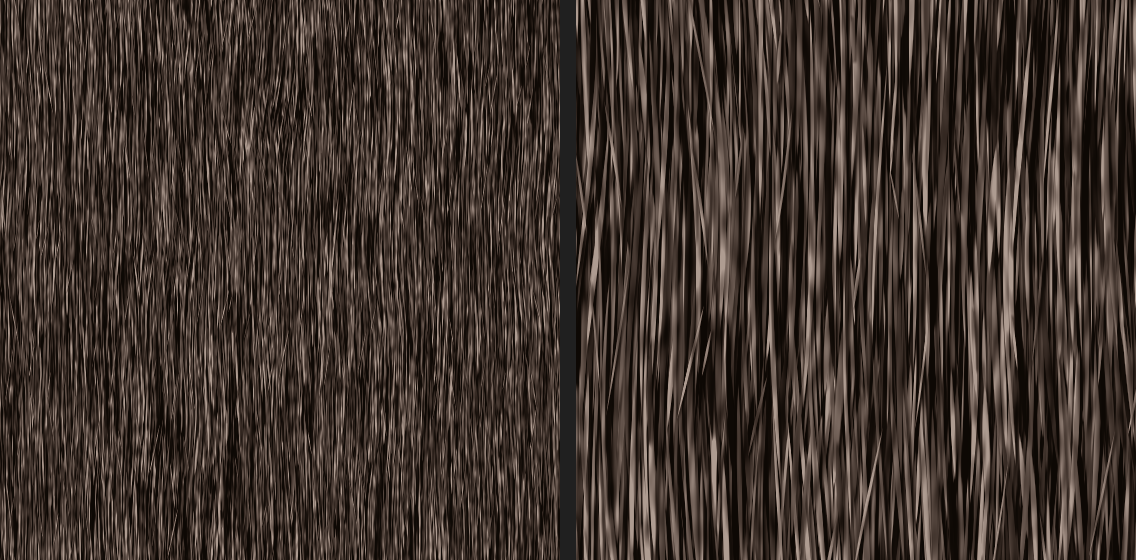
Left: the whole. Right: its middle third, enlarged.
Reproduce this texture procedurally as a WebGL 1 fragment shader.

```glsl
precision highp float;
// Coarse dark brown fur: layered, nearly vertical strands that tile in both directions.

uniform vec2 u_resolution;

const vec3 SHADOW_BROWN = vec3(0.05, 0.032, 0.016);
const vec3 TIP_BEIGE = vec3(0.60, 0.53, 0.49);
const vec3 WARMTH = vec3(1.0, 1.08, 1.1);
const vec2 FUR_GRID = vec2(128.0, 8.0);
const vec2 STRAY_GRID = vec2(40.0, 10.0);
const int FUR_LAYERS = 18;

vec4 hash4(vec2 p) {
  vec4 q = fract(p.xyxy * vec4(0.1031, 0.1030, 0.0973, 0.1099));
  q += dot(q, q.wzxy + 33.33);
  return fract((q.xxyz + q.yzzw) * q.zywx);
}

// Gradient noise wrapping after a whole number of cells
float cornerSlope(vec2 cell, vec2 offset, vec2 period, float seed) {
  vec2 gradient = hash4(mod(cell, period) + seed).xy * 2.0 - 1.0;
  return dot(gradient, offset);
}

float gradientNoise(vec2 uv, vec2 period, float seed) {
  vec2 p = uv * period;
  vec2 i = floor(p);
  vec2 f = p - i;
  vec2 w = f * f * f * (f * (f * 6.0 - 15.0) + 10.0);
  vec2 e = vec2(1.0, 0.0);
  float low = mix(cornerSlope(i, f, period, seed),
                  cornerSlope(i + e.xy, f - e.xy, period, seed), w.x);
  float high = mix(cornerSlope(i + e.yx, f - e.yx, period, seed),
                   cornerSlope(i + e.xx, f - e.xx, period, seed), w.x);
  return mix(low, high, w.y);
}

// Bends the coat sideways so that locks lean together
vec2 lean(vec2 uv, float amount, float seed) {
  return uv + vec2(amount * gradientNoise(uv, vec2(5.0, 3.0), seed), 0.0);
}

// Paints one pointed strand and its soft shadow over the tone below
float paintStrand(float tone, vec2 d, float tilt, float halfLength,
                  float halfWidth, float shade, float pixel) {
  float along = d.y / halfLength;
  float taper = max(1.0 - along * along, 0.0);
  float across = d.x - tilt * d.y;
  float width = halfWidth * taper;
  float ends = smoothstep(0.0, 0.4, taper);
  float halo = 1.0 - smoothstep(width, width + 0.0018, abs(across - 0.0008));
  float cover = clamp((width - abs(across)) / pixel + 0.5, 0.0, 1.0);
  float lit = shade * (0.95 - 0.15 * along - 0.12 * across / halfWidth);
  tone *= 1.0 - 0.42 * halo * ends;
  return mix(tone, lit, cover * ends);
}

// One strand per grid cell; neighbouring cells may reach into this one
float paintLayer(float tone, vec2 uv, vec2 grid, float layer, vec2 widths,
                 vec2 lengths, vec2 shades, float maxTilt, float pixel) {
  vec2 p = (uv + layer * vec2(0.371, 0.617)) * grid;
  vec2 home = floor(p);
  for (int x = -1; x <= 1; x++) {
    for (int y = -1; y <= 1; y++) {
      vec2 cell = home + vec2(float(x), float(y));
      vec2 id = mod(cell, grid) + vec2(131.0 * layer, 11.0);
      vec4 place = hash4(id);
      vec4 look = hash4(id + vec2(0.0, 53.0));
      vec2 d = (p - cell - place.xy) / grid;
      float halfLength = mix(lengths.x, lengths.y, look.x);
      float halfWidth = mix(widths.x, widths.y, look.y);
      float shade = mix(shades.x, shades.y, pow(look.z, 1.15));
      float tilt = (place.z * 2.0 - 1.0) * maxTilt;
      tone = paintStrand(tone, d, tilt, halfLength, halfWidth, shade, pixel);
    }
  }
  return tone;
}

void main() {
  vec2 uv = gl_FragCoord.xy / u_resolution;
  float pixel = 1.0 / u_resolution.x;
  vec2 leanA = lean(uv, 0.03, 7.0);
  vec2 leanB = lean(uv, 0.03, 41.0);

  // Dense coat of two interleaved leans
  float tone = 0.0;
  for (int i = 0; i < FUR_LAYERS; i++) {
    float layer = float(i);
    vec2 bent = mix(leanA, leanB, mod(layer, 2.0));
    tone = paintLayer(tone, bent, FUR_GRID, layer, vec2(0.0007, 0.0019),
                      vec2(0.03, 0.09), vec2(0.0, 1.2), 0.035, pixel);
  }

  // Sparse, thin, pale stray hairs
  tone = paintLayer(tone, leanA, STRAY_GRID, float(FUR_LAYERS), vec2(0.0006, 0.001),
                    vec2(0.015, 0.05), vec2(0.5, 1.15), 0.19, pixel);

  // Broken sheen along the strands
  tone *= 1.0 + 1.1 * gradientNoise(leanA, vec2(230.0, 44.0), 83.0);

  // Deep gaps stay nearly black, mid tones stay warm
  tone = clamp(tone * smoothstep(0.0, 0.26, tone), 0.0, 1.15);
  gl_FragColor = vec4(mix(SHADOW_BROWN, TIP_BEIGE, pow(vec3(tone), WARMTH)), 1.0);
}
```
